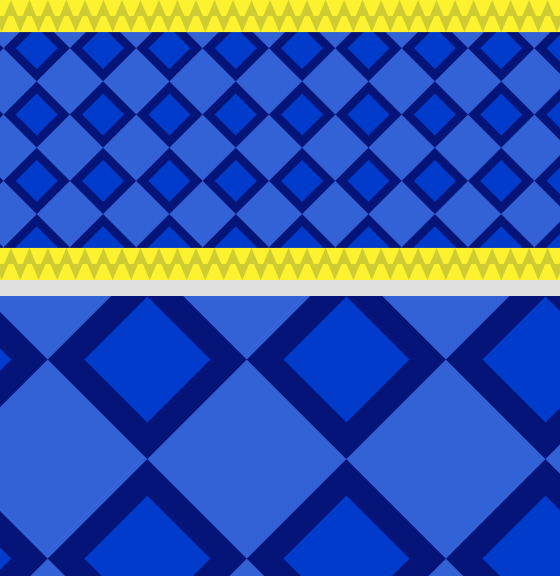
Top, the full canvas; bottom, a detail of the centre.
Give the GLSL for this pattern, as a Shadertoy shader.

```glsl
// Blue checkered diamonds with navy rims between two yellow bands of triangles
#define DIAMOND_PITCH 0.237
#define DIAMOND_CENTER vec2(0.131, 0.354)
#define CORE_RADIUS 0.075
#define BAND_HEIGHT 0.1146
#define TRIANGLE_PITCH 0.0661
#define TRIANGLE_BASE 0.049
#define TRIANGLE_APEX_X 0.039

const vec3 LIGHT_BLUE = vec3(0.20, 0.38, 0.84);
const vec3 NAVY = vec3(0.02, 0.08, 0.47);
const vec3 ROYAL_BLUE = vec3(0.00, 0.23, 0.80);
const vec3 YELLOW = vec3(0.99, 0.95, 0.19);
const vec3 OLIVE = vec3(0.81, 0.80, 0.20);

// Coverage of the inside of a signed distance
float fill(float dist, float pixel) {
    return clamp(0.5 - dist / pixel, 0.0, 1.0);
}

// Offset from the nearest multiple of the pitch
float repeatCentered(float x, float pitch) {
    return (fract(x / pitch + 0.5) - 0.5) * pitch;
}

// Diamonds that touch at their tips, each with a smaller core
vec3 diamondField(vec2 p, float pixel) {
    vec2 q = p - DIAMOND_CENTER;
    q = abs(vec2(repeatCentered(q.x, DIAMOND_PITCH), repeatCentered(q.y, DIAMOND_PITCH)));
    float reach = q.x + q.y;
    float rim = (reach - 0.5 * DIAMOND_PITCH) * inversesqrt(2.0);
    float core = (reach - CORE_RADIUS) * inversesqrt(2.0);
    vec3 color = mix(LIGHT_BLUE, NAVY, fill(rim, pixel));
    return mix(color, ROYAL_BLUE, fill(core, pixel));
}

// Two rows of triangles: the upper points up, the lower points down
vec3 triangleBand(float x, float depth, float pixel) {
    float rowHeight = 0.5 * BAND_HEIGHT;
    float row = step(rowHeight, depth);
    float along = depth / rowHeight - row;
    float halfWidth = 0.5 * TRIANGLE_BASE * mix(along, 1.0 - along, row);
    float offset = repeatCentered(x - TRIANGLE_APEX_X - 0.5 * row * TRIANGLE_PITCH, TRIANGLE_PITCH);
    float slope = 0.5 * TRIANGLE_BASE / rowHeight;
    float edge = (abs(offset) - halfWidth) * inversesqrt(1.0 + slope * slope);
    return mix(YELLOW, OLIVE, fill(edge, pixel));
}

void mainImage(out vec4 fragColor, in vec2 fragCoord) {
    float pixel = 1.0 / iResolution.y;
    vec2 p = fragCoord * pixel;

    // Depth below the top of the nearer band
    float depth = p.y > 0.5 ? 1.0 - p.y : BAND_HEIGHT - p.y;
    float bandEdge = min(p.y, 1.0 - p.y) - BAND_HEIGHT;

    vec3 field = diamondField(p, pixel);
    vec3 band = triangleBand(p.x, clamp(depth, 0.0, BAND_HEIGHT), pixel);
    fragColor = vec4(mix(field, band, fill(bandEdge, pixel)), 1.0);
}
```
